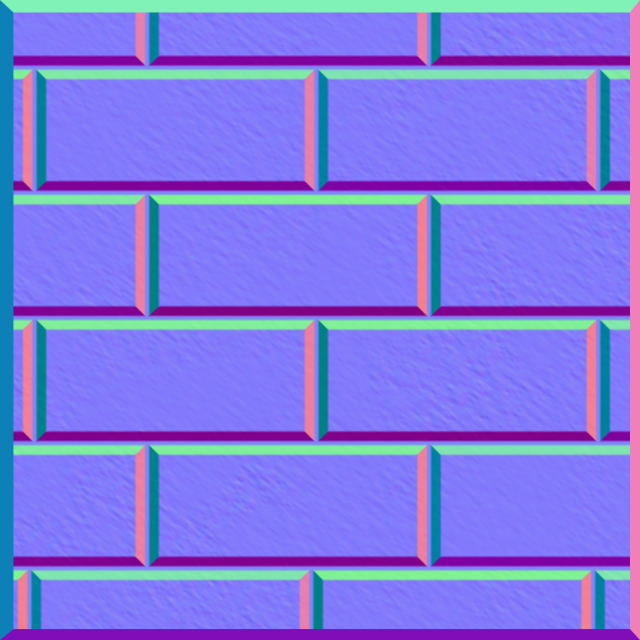
Give the GLSL for this texture map, as a Shadertoy shader.

```glsl
// A tangent-space normal map of staggered bricks inside a mitred bevel frame.
// Each pixel finds its brick cell, then the nearest side picks the bevel tint;
// stretched value noise supplies the fine diagonal grain on the brick faces.

const vec2 BRICK_PITCH = vec2(0.4404, 0.1956);
const float FIRST_JOINT_Y = 0.112;
const float JOINT_HALF = 0.0032;
const float BEVEL_WIDTH = 0.0150;
const vec3 FACE_COLOR = vec3(0.510, 0.478, 0.990);
const vec3 JOINT_COLOR = vec3(0.510, 0.520, 0.980);
const vec2 FRAME_LOW = vec2(0.0210, 0.0170);
const vec2 FRAME_HIGH = vec2(0.0156, 0.0195);

float hash(vec2 p) {
    return fract(sin(dot(p, vec2(12.9898, 78.233))) * 43758.5453);
}

float valueNoise(vec2 p) {
    vec2 cell = floor(p);
    vec2 f = fract(p);
    f = f * f * (3.0 - 2.0 * f);
    float low = mix(hash(cell), hash(cell + vec2(1.0, 0.0)), f.x);
    float high = mix(hash(cell + vec2(0.0, 1.0)), hash(cell + 1.0), f.x);
    return mix(low, high, f.y);
}

// Height of the grain: short ridges falling towards the lower right.
float grainHeight(vec2 p) {
    vec2 along = normalize(vec2(1.0, -0.75));
    vec2 q = vec2(dot(p, along), dot(p, vec2(-along.y, along.x)));
    return 0.65 * valueNoise(q * vec2(55.0, 125.0) + 40.0)
         + 0.35 * valueNoise(q * vec2(120.0, 210.0) + 90.0);
}

vec2 grainSlope(vec2 p) {
    const float STEP = 0.003;
    float here = grainHeight(p);
    return vec2(here - grainHeight(p + vec2(STEP, 0.0)),
                here - grainHeight(p + vec2(0.0, STEP)));
}

// Outward direction of the nearest side, given distances to both side pairs.
vec2 sideDirection(vec2 low, vec2 high, float blur) {
    vec2 nearest = min(low, high);
    vec2 facing = sign(low - high);
    float vertical = smoothstep(-blur, blur, nearest.x - nearest.y);
    return mix(vec2(facing.x, 0.0), vec2(0.0, facing.y), vertical);
}

// Tint of a brick bevel; softness raises blue as the slope gets shallower.
vec3 bevelColor(vec2 direction, float softness) {
    float lit = step(0.0, direction.x + direction.y);
    vec2 tilt = direction * mix(0.50, mix(0.46, 0.38, softness), lit);
    float blue = mix(0.50, 0.66, softness) + 0.06 * lit;
    return vec3(0.5 + tilt, blue);
}

float jointOffset(float row) {
    float stagger = mix(0.230, 0.054, mod(row, 2.0));
    return stagger - 0.008 * step(row, -0.5);
}

vec3 brickWall(vec2 uv, float pixel) {
    float row = floor((uv.y - FIRST_JOINT_Y) / BRICK_PITCH.y);
    vec2 grid = (uv - vec2(jointOffset(row), FIRST_JOINT_Y)) / BRICK_PITCH;
    vec2 id = floor(grid);
    vec2 low = fract(grid) * BRICK_PITCH - JOINT_HALF;
    vec2 high = BRICK_PITCH - 2.0 * JOINT_HALF - low;
    vec2 nearest = min(low, high);
    float inset = min(nearest.x, nearest.y);
    float blur = max(0.0026, pixel);

    // Grain strength drifts across each face and differs between bricks.
    float patches = smoothstep(0.15, 0.85, valueNoise(uv * 13.0 + id * 7.0 + 50.0));
    float strength = mix(0.10, 0.24, patches) * mix(0.65, 1.15, hash(id + 31.0));
    vec2 slope = grainSlope(uv + id * 0.37) * strength;
    vec3 face = FACE_COLOR + vec3(slope, -0.35 * abs(slope.x + slope.y));

    // Bevels and joints.
    vec2 direction = sideDirection(low, high, blur);
    vec3 bevel = bevelColor(direction, hash(id + 11.0));
    bevel.rg += slope * 0.35;
    vec3 brick = mix(bevel, face, smoothstep(-blur, blur, inset - BEVEL_WIDTH));
    return mix(JOINT_COLOR, brick, smoothstep(-blur, blur, inset));
}

void mainImage(out vec4 fragColor, in vec2 fragCoord) {
    vec2 uv = fragCoord / iResolution.xy;
    float pixel = 1.0 / min(iResolution.x, iResolution.y);

    // Frame distances are scaled so that every side is one unit wide.
    vec2 low = uv / FRAME_LOW;
    vec2 high = (1.0 - uv) / FRAME_HIGH;
    vec2 nearest = min(low, high);
    float edgeBlur = 0.5 * pixel / FRAME_HIGH.x;
    vec2 direction = sideDirection(low, high, 2.0 * edgeBlur);
    vec3 frame = vec3(0.5 + 0.45 * direction, 0.72);

    float inside = smoothstep(1.0 - edgeBlur, 1.0 + edgeBlur, min(nearest.x, nearest.y));
    vec3 color = mix(frame, brickWall(uv, pixel), inside);
    fragColor = vec4(clamp(color, 0.0, 1.0), 1.0);
}
```
